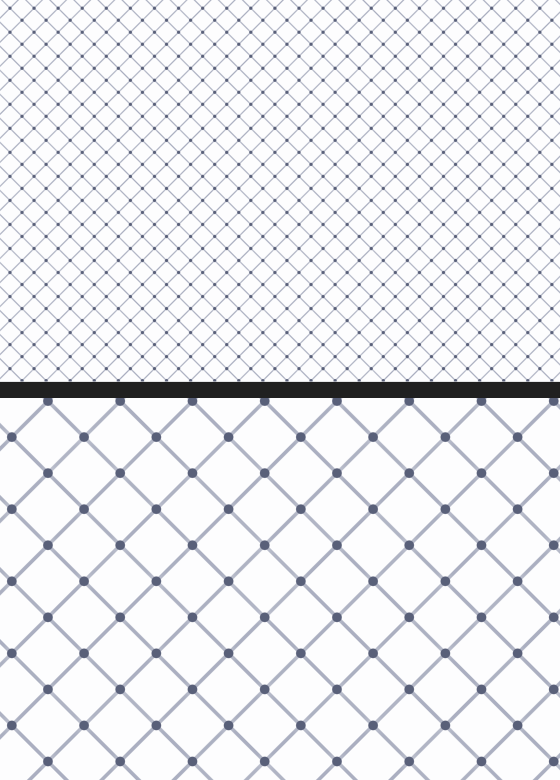
Top, the full canvas; bottom, a detail of the centre.
A Shadertoy shader for this pattern:

```glsl
// Fine diagonal lattice on a near-white ground, with a small dot on each crossing.
// The plane is turned by 45 degrees so lines and dots fall on integer coordinates;
// each strand between dots fades a little at its ends and varies slightly in tone.

const vec2  PERIOD      = vec2(0.06305, 0.0629); // diamond size, in canvas heights
const vec2  ANCHOR      = vec2(0.5305, 0.6640);  // centre of one dot
const float LINE_HALF   = 0.00157;
const float DOT_RADIUS  = 0.0042;
const float EDGE_HEIGHT = 0.0022;                // faint rule along the bottom
const float TONE_SPREAD = 0.16;                  // strand-to-strand variation
const float END_FADE    = 0.20;                  // lightening next to the dots

const vec3 PAPER = vec3(0.993, 0.993, 0.996);
const vec3 LINE  = vec3(0.670, 0.688, 0.755);
const vec3 DOT   = vec3(0.350, 0.375, 0.475);
const vec3 EDGE  = vec3(0.820, 0.825, 0.840);

float hash(vec2 p) {
    return fract(sin(dot(p, vec2(127.1, 311.7))) * 43758.5);
}

// Antialiased coverage of a shape with signed distance d
float cover(float d, float soft) {
    return 1.0 - smoothstep(-soft, soft, d);
}

// Ink of the lines at integer "across", running in the "along" direction
float strand(float across, float along, float unit, float soft, float seed) {
    float d = abs(across - round(across)) * unit;
    float t = fract(along);
    float middle = smoothstep(0.0, 0.3, min(t, 1.0 - t));
    vec2 id = vec2(round(across), floor(along)) + seed;
    float tone = 1.0 + TONE_SPREAD * (hash(id) - 0.5);
    return cover(d - LINE_HALF, soft) * tone * mix(1.0 - END_FADE, 1.0, middle);
}

void mainImage(out vec4 fragColor, in vec2 fragCoord) {
    vec2 p = fragCoord / iResolution.y;
    float soft = 0.75 / iResolution.y;

    // Lattice coordinates: both sets of lines lie on integers
    vec2 q = (p - ANCHOR) / PERIOD;
    vec2 lattice = vec2(q.x + q.y, q.x - q.y);
    float unit = 0.5 * (PERIOD.x + PERIOD.y) * inversesqrt(2.0);

    // Two crossing sets of lines
    float rising  = strand(lattice.y, lattice.x, unit, soft, 0.0);
    float falling = strand(lattice.x, lattice.y, unit, soft, 57.0);
    vec3 color = mix(PAPER, LINE, min(max(rising, falling), 1.0));

    // Dots on the crossings
    float dotDistance = length(lattice - round(lattice)) * unit;
    color = mix(color, DOT, cover(dotDistance - DOT_RADIUS, soft));

    // Bottom rule
    color = mix(color, EDGE, 0.7 * cover(p.y - EDGE_HEIGHT, soft));

    fragColor = vec4(color, 1.0);
}
```
